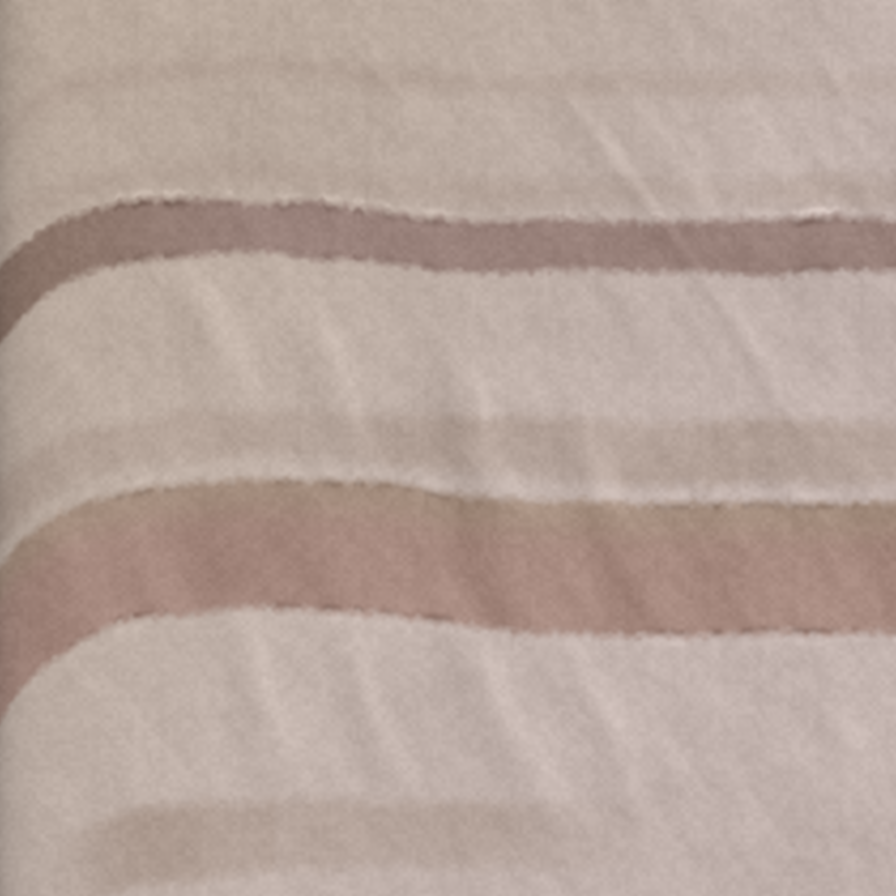
Write a WebGL 1 fragment shader that draws this texture.

```glsl
precision highp float;
// Draped pale cloth with two strong brown bands and four faint woven stripes.
// Each stripe lies between two curved, frayed edges that sag at the left;
// slanted folds, crinkles and grain then shade the cloth.
uniform vec2 u_resolution;

const vec3 CLOTH = vec3(0.752, 0.693, 0.658);
const vec3 CLOTH_TAN = vec3(0.722, 0.658, 0.605);
const vec3 CLOTH_LILAC = vec3(0.760, 0.698, 0.682);
const vec3 FAINT = vec3(0.665, 0.590, 0.545);
const vec3 UMBER = vec3(0.540, 0.450, 0.405);
const vec3 MAUVE = vec3(0.605, 0.512, 0.485);
const vec3 ROSE = vec3(0.640, 0.525, 0.485);
const vec3 TAN = vec3(0.640, 0.550, 0.490);

float hash(vec2 p) {
  return fract(sin(dot(p, vec2(127.1, 311.7))) * 43758.5453);
}

float noise(vec2 p) {
  vec2 i = floor(p), f = fract(p);
  f = f * f * (3.0 - 2.0 * f);
  return mix(mix(hash(i), hash(i + vec2(1.0, 0.0)), f.x),
             mix(hash(i + vec2(0.0, 1.0)), hash(i + vec2(1.0, 1.0)), f.x), f.y);
}

float fbm(vec2 p) {
  float sum = 0.0, amp = 0.5;
  for (int i = 0; i < 4; i++) {
    sum += amp * noise(p);
    p = p * 2.03 + 7.3;
    amp *= 0.5;
  }
  return sum;
}

// Height of a stripe edge: flat at the right, a hump left of crest, then a sag
float edgeHeight(float x, float base, float hump, float crest, float sag) {
  float wobble = (noise(vec2(x * 14.0, base * 40.0)) - 0.5) * 0.010;
  float fray = (noise(vec2(x * 120.0, base * 90.0)) - 0.5) * 0.004;
  float rise = hump * (1.0 - smoothstep(crest - 0.17, crest + 0.17, x));
  return base + rise - sag * exp(-x / 0.075) + wobble + fray;
}

// Coverage between two edge heights
float stripe(float y, float low, float high, float blur) {
  return smoothstep(low - blur, low + blur, y) * (1.0 - smoothstep(high - blur, high + blur, y));
}

// Thin line at a given height, broken into short uneven dashes
float rim(vec2 p, float height, float width) {
  float d = (p.y - height) / width;
  float gaps = smoothstep(0.35, 0.7, noise(vec2(p.x * 13.0, height * 3.0)));
  return exp(-d * d) * (0.15 + gaps) * smoothstep(0.2, 0.8, noise(vec2(p.x * 90.0, 4.0)));
}

// Lit ridge with a broad shadow on its left, running from a down to b
float fold(vec2 p, vec2 a, vec2 b, float width) {
  vec2 dir = b - a;
  float t = dot(p - a, dir) / dot(dir, dir);
  float d = dot(p - a, normalize(vec2(-dir.y, dir.x))) / width;
  d += (noise(p * 14.0) - 0.5) * 1.4;
  float shade = exp(-d * d) - 0.6 * exp(-0.3 * (d + 2.4) * (d + 2.4));
  return shade * smoothstep(-0.2, 0.4, t) * (1.0 - smoothstep(0.6, 1.3, t));
}

// Row of four folds with jittered starts, lengths and strengths
float foldRow(vec2 p, vec2 start, vec2 gap, vec2 run, float width) {
  float sum = 0.0;
  for (int i = 0; i < 4; i++) {
    float k = float(i), r = hash(vec2(k, start.x * 10.0));
    vec2 a = start + gap * k + vec2(0.03, 0.02) * (r - 0.5);
    sum += (0.6 + 0.7 * r) * fold(p, a, a + run * (0.8 + 0.4 * r), width * (0.7 + 0.6 * r));
  }
  return sum;
}

void main() {
  vec2 p = gl_FragCoord.xy / u_resolution;
  float x = p.x, y = p.y + (noise(p * 150.0) - 0.5) * 0.006;

  // Ground cloth, tan at upper left and lilac at lower right
  vec3 col = mix(CLOTH, CLOTH_TAN, clamp(0.1 + (y - x) * 0.9, 0.0, 1.0));
  col = mix(col, CLOTH_LILAC, 0.75 * smoothstep(0.4, 1.3, x + 0.6 * (1.0 - y)));

  // Faint stripes
  float faint = 0.32 * stripe(y, edgeHeight(x, 0.893, 0.022, 0.4, 0.08), edgeHeight(x, 0.918, 0.022, 0.4, 0.07), 0.013);
  faint += 0.36 * stripe(y, edgeHeight(x, 0.770, 0.026, 0.4, 0.075), edgeHeight(x, 0.803, 0.026, 0.4, 0.07), 0.013);
  faint += 0.50 * stripe(y, edgeHeight(x, 0.462, 0.030, 0.5, 0.10), edgeHeight(x, 0.532, 0.010, 0.5, 0.08), 0.012);
  float lowFade = smoothstep(0.03, 0.16, x) * (1.0 - smoothstep(0.5, 0.8, x));
  faint += (0.78 - 0.32 * smoothstep(0.300, 0.312, x)) * lowFade
         * stripe(y, edgeHeight(x, 0.032, -0.005, 0.4, 0.14), edgeHeight(x, 0.105, 0.008, 0.4, 0.14), 0.012);
  col = mix(col, FAINT, faint * (0.6 + 0.8 * noise(p * 11.0)));

  // Narrow umber band
  float top1 = edgeHeight(x, 0.755, 0.026, 0.38, 0.075);
  float low1 = edgeHeight(x, 0.694, 0.030, 0.38, 0.110);
  col = mix(col, mix(UMBER, MAUVE, smoothstep(0.0, 0.35, x)), stripe(y, low1, top1, 0.008));
  col += 0.06 * rim(p, top1 + 0.008, 0.004) - 0.08 * rim(p, top1 - 0.004, 0.004);
  col -= 0.05 * rim(p, low1 + 0.004, 0.005);

  // Wide rose band with a tan upper margin
  float top2 = edgeHeight(x, 0.440, 0.026, 0.50, 0.100);
  float low2 = edgeHeight(x, 0.293, 0.030, 0.46, 0.130);
  vec3 wide = mix(ROSE, TAN, smoothstep(top2 - 0.06, top2 - 0.01, y));
  wide += 0.06 * (noise(vec2(x * 20.0 + y * 6.0, y * 3.0)) - 0.5);
  col = mix(col, wide, stripe(y, low2, top2, 0.009));
  col += 0.035 * rim(p, top2 + 0.010, 0.006) - 0.07 * rim(p, top2 - 0.003, 0.004);
  col += 0.025 * rim(p, low2 - 0.009, 0.006) - 0.08 * rim(p, low2 + 0.004, 0.004);

  // Folds, crinkles and woven grain
  float folds = foldRow(p, vec2(0.21, 0.71), vec2(0.145, -0.05), vec2(0.065, -0.16), 0.014);
  folds += foldRow(p, vec2(0.265, 0.32), vec2(0.125, -0.006), vec2(0.09, -0.20), 0.015);
  folds += 0.6 * foldRow(p, vec2(0.62, 0.90), vec2(0.075, -0.10), vec2(0.08, -0.11), 0.006);
  float crinkle = fbm(vec2(x * 42.0 + y * 28.0, p.y * 14.0 - x * 5.0)) - 0.47;
  float grain = noise(p * 210.0) + 0.7 * noise(p * 105.0 + 31.0) - 0.85;
  col += 0.046 * folds + crinkle * 0.07 * (0.5 + 0.7 * x) + grain * 0.034;
  col += 0.045 * (fbm(p * 6.0) - 0.47);

  // The cloth turns away from the light at the left
  gl_FragColor = vec4(clamp(col * (1.0 - 0.15 * exp(-x / 0.022)), 0.0, 1.0), 1.0);
}
```
